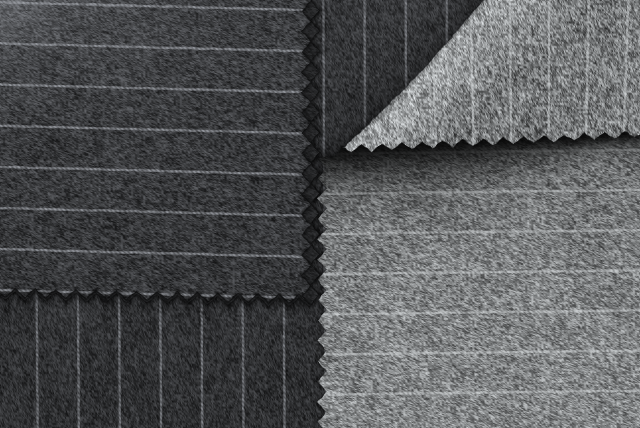
Write a Shadertoy shader that draws this texture.

```glsl
// Pinstriped wool swatches with pinked edges, one light swatch folded over.

const float STRIPE_HALF_WIDTH = 0.0026;
const float DASH_FREQUENCY = 95.0;
const float TOOTH_PERIOD = 0.0475;
const float TOOTH_DEPTH = 0.021;
const float DARK_TONE = 0.215;
const float LIGHT_TONE = 0.51;
const float DARK_GRAIN = 0.27;
const float LIGHT_GRAIN = 0.50;
const vec2 FOLD_START = vec2(0.791, 0.643);
const vec2 FOLD_END = vec2(1.133, 1.0);
const vec3 COOL_TINT = vec3(0.975, 0.995, 1.035);
const vec3 GREY_TINT = vec3(0.985, 1.003, 1.012);

float hash(vec2 p) {
    vec3 q = fract(vec3(p.xyx) * 0.1031);
    q += dot(q, q.yzx + 33.33);
    return fract((q.x + q.y) * q.z);
}

float noise(vec2 p) {
    vec2 i = floor(p), f = fract(p);
    f = f * f * (3.0 - 2.0 * f);
    return mix(mix(hash(i), hash(i + vec2(1, 0)), f.x),
               mix(hash(i + vec2(0, 1)), hash(i + vec2(1, 1)), f.x), f.y);
}

// Zero-mean fibres, elongated along the first axis and skewed like twill.
float weave(vec2 p) {
    vec2 q = vec2(p.x, p.y + 0.35 * p.x);
    float fine = noise(q * vec2(210.0, 390.0)) - 0.5;
    float mid = noise(q * vec2(95.0, 190.0) + 37.0) - 0.5;
    float broad = noise(p * vec2(18.0, 26.0) + 11.0) - 0.5;
    return 0.75 * fine + 0.4 * mid + 0.12 * broad;
}

// Chalk stripe of slanted stitches; x runs along it and y across.
float pinstripe(vec2 p, float phase, float spacing) {
    float wobble = 0.0015 * (noise(p * 60.0) - 0.5);
    float across = (fract((p.y + wobble - phase) / spacing + 0.5) - 0.5) * spacing;
    float line = 1.0 - smoothstep(0.4, 1.7, abs(across) / STRIPE_HALF_WIDTH);
    float stitch = 0.5 + 0.5 * sin(6.2832 * DASH_FREQUENCY * (p.x + 0.8 * across));
    return line * (0.55 + 0.45 * stitch) * (0.6 + 0.5 * noise(p * 130.0));
}

float zigzag(float t) {
    return TOOTH_DEPTH * (2.0 * abs(fract(t / TOOTH_PERIOD) - 0.5) - 0.5);
}

float cover(float d) {
    return clamp(0.5 - d * iResolution.y / 1.4, 0.0, 1.0);
}

float contactShadow(float d, float reach) {
    return exp(-max(d, 0.0) / reach);
}

float foldHeight(float x) {
    float t = (x - FOLD_START.x) / (FOLD_END.x - FOLD_START.x);
    float s = clamp(t, 0.0, 1.0);
    return mix(FOLD_START.y, FOLD_END.y, t) - 0.06 * s * (1.0 - s);
}

void mainImage(out vec4 fragColor, in vec2 fragCoord) {
    vec2 p = fragCoord / iResolution.xy * vec2(1.5, 1.0);

    // Edges, negative inside each swatch
    float rag = 0.004 * (noise(p * 110.0) - 0.5);
    float darkBottom = 0.318 - 0.022 * p.x + zigzag(p.x + 0.012);
    float darkEdge = max(p.x - 0.717 - zigzag(p.y), darkBottom - p.y) + rag;
    float lowerEdge = max(p.x - 0.737 - zigzag(p.y + 0.022), darkBottom - 0.008 - p.y) + rag;
    float fold = foldHeight(p.x);
    float flapBottom = 0.651 + 0.052 * (p.x - 0.8);
    float flapEdge = max((p.y - fold) * 0.69,
                         flapBottom + 0.8 * zigzag(p.x + 0.008) - p.y) + rag;
    float lightTop = min(max(0.632, fold), 0.70);
    float lightEdge = max(0.755 + zigzag(p.y + 0.01) - p.x, p.y - lightTop) + rag;

    // Backing cloth with upright stripes
    float grain = weave(p.yx);
    float tone = DARK_TONE * (0.88 + 0.12 * p.y) + DARK_GRAIN * 0.8 * grain;
    tone = mix(tone, 0.56, 0.85 * pinstripe(vec2(p.y, p.x - 0.006 * (1.0 - p.y)), 0.082, 0.0965));
    tone *= 1.0 - 0.75 * contactShadow(lowerEdge, 0.010);
    tone *= 1.0 - 0.5 * contactShadow(lightEdge, 0.008);
    tone *= 1.0 - 0.35 * contactShadow(flapEdge, 0.03);

    // Two stacked dark swatches, upper one catching light at its corner
    float lowerTone = (0.15 + 0.12 * weave(p)) * (1.0 - 0.7 * contactShadow(darkEdge, 0.006));
    tone = mix(tone, lowerTone, cover(lowerEdge));
    float glow = 0.12 * exp(-2.8 * length((p - vec2(0.05, 1.02)) * vec2(0.8, 1.8)))
               + 0.12 * exp(-14.0 * length(p - vec2(0.0, 1.0)));
    float darkTone = DARK_TONE + glow + DARK_GRAIN * weave(p);
    darkTone = mix(darkTone, 0.64, 0.85 * pinstripe(vec2(p.x, p.y + 0.025 * p.x), 0.8984, 0.0961));
    darkTone *= 1.0 - 0.25 * smoothstep(-0.010, 0.0, darkEdge);
    tone = mix(tone, darkTone, cover(darkEdge));

    // Light swatch, shaded beneath the fold
    float lightTone = LIGHT_TONE + 0.05 * (0.3 - p.y) + LIGHT_GRAIN * weave(p);
    lightTone = mix(lightTone, 0.82, 0.75 * pinstripe(vec2(p.x, p.y - 0.0125 * p.x), 0.5375, 0.0938));
    float below = max(flapBottom - p.y, 0.0);
    float shadeReach = mix(0.075, 0.03, smoothstep(0.95, 1.45, p.x));
    lightTone *= 1.0 - 0.72 * exp(-pow(below / shadeReach, 1.4)) - 0.18 * exp(-below / 0.14);
    float lightCover = cover(lightEdge);
    tone = mix(tone, lightTone, lightCover);

    // Folded flap, brightest along the roll of the cloth
    float fromFold = max(fold - p.y, 0.0) * 0.69;
    float flapTone = mix(0.62, 0.47, smoothstep(0.0, 0.20, fromFold)) + LIGHT_GRAIN * 1.1 * weave(p.yx);
    float converge = (p.x - 1.25) / (1.0 - 0.15 * (1.0 - p.y));
    flapTone = mix(flapTone, 0.83, 0.7 * pinstripe(vec2(p.y, converge), -0.055, 0.0925));
    flapTone *= 0.82 + 0.18 * smoothstep(0.0, 0.012, fromFold);
    float flapCover = cover(flapEdge);
    tone = mix(tone, flapTone, flapCover);

    vec3 tint = mix(COOL_TINT, GREY_TINT, max(lightCover, flapCover));
    fragColor = vec4(clamp(tone * tint, 0.0, 1.0), 1.0);
}
```
